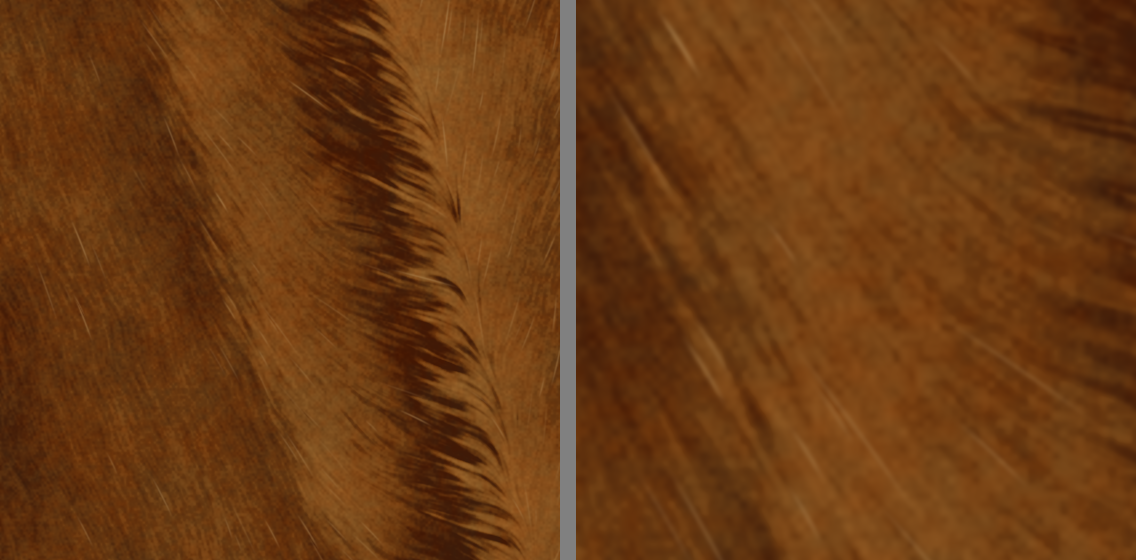
Left: the whole. Right: its middle third, enlarged.
Write a Shadertoy shader that draws this texture.

```glsl
const vec3 DARK_FUR = vec3(0.25, 0.10, 0.025);
const vec3 MID_FUR = vec3(0.43, 0.232, 0.063);
const vec3 LIGHT_FUR = vec3(0.62, 0.40, 0.17);
const vec3 PALE_HAIR = vec3(0.68, 0.52, 0.32);

float hash(vec2 p) {
    vec3 q = fract(vec3(p.xyx) * 0.1031);
    q += dot(q, q.yzx + 33.33);
    return fract((q.x + q.y) * q.z);
}

float noise(vec2 p) {
    vec2 i = floor(p), f = fract(p);
    f = f * f * (3.0 - 2.0 * f);
    float low = mix(hash(i), hash(i + vec2(1, 0)), f.x);
    float high = mix(hash(i + vec2(0, 1)), hash(i + vec2(1, 1)), f.x);
    return mix(low, high, f.y);
}

float bump(float x, float width) {
    return exp(-x * x / (width * width));
}

// Signed horizontal distances to the dark parting and the pale crest
float partingOffset(vec2 p) {
    return p.x - 0.59 - 0.225 * (1.0 - p.y) - 0.02 * (noise(p.yy * 6.0) - 0.5);
}

float crestOffset(vec2 p) {
    float down = 1.0 - p.y;
    return p.x - 0.29 - 0.20 * down - 0.12 * down * down;
}

// Direction in which the hair lies
vec2 flow(vec2 p) {
    float d = partingOffset(p);
    float angle = mix(-70.0, -50.0, smoothstep(-0.12, 0.08, crestOffset(p)));
    angle = mix(angle, -22.0, smoothstep(-0.17, -0.03, d));
    angle = mix(angle, -105.0, smoothstep(0.07, 0.18, d));
    angle += 24.0 * (noise(p * 13.0) - 0.5);
    return vec2(cos(radians(angle)), sin(radians(angle)));
}

// Noise smeared along the flow, centred on zero
float strands(vec2 p, float scale, float reach) {
    const int STEPS = 9;
    float sum = noise(p * scale) - 0.5, total = 1.0;
    for (int side = -1; side <= 1; side += 2) {
        vec2 q = p;
        for (int i = 1; i <= STEPS; i++) {
            q += flow(q) * float(side) * reach / float(STEPS);
            float weight = 1.0 - float(i) / float(STEPS + 1);
            sum += weight * (noise(q * scale) - 0.5);
            total += weight;
        }
    }
    return sum / total;
}

// Sparse single hairs, one candidate per cell
float looseHairs(vec2 p, float cells, float seed) {
    float cover = 0.0;
    for (int y = -1; y <= 1; y++)
    for (int x = -1; x <= 1; x++) {
        vec2 cell = floor(p * cells) + vec2(x, y);
        vec2 key = cell + seed;
        vec2 root = (cell + vec2(hash(key), hash(key + 17.3))) / cells;
        float density = 0.12 + 0.55 * bump(crestOffset(root) - 0.02, 0.06)
            + 0.6 * smoothstep(0.11, 0.17, partingOffset(root));
        float present = step(hash(key + 41.7), density);
        vec2 dir = flow(root), q = p - root;
        float halfLength = (0.3 + 0.5 * hash(key + 63.1)) / cells;
        float along = dot(q, dir) / halfLength;
        float across = dot(q, vec2(-dir.y, dir.x)) + 0.001 * along * along;
        float taper = smoothstep(1.0, 0.2, abs(along));
        float strength = 0.25 + 0.75 * hash(key + 88.9);
        cover = max(cover, present * strength * taper * bump(across, 0.002));
    }
    return cover;
}

// Broad light and shade of the coat
float coatTone(vec2 p, float fringe) {
    float d = partingOffset(p) + fringe;
    float e = crestOffset(p) + 0.3 * fringe;
    float tone = 0.37 + 0.12 * smoothstep(-0.05, 0.05, e);
    tone += 0.16 * bump(e - 0.03, 0.07) - 0.15 * bump(e + 0.06, 0.06);
    tone += 0.27 * bump(d - 0.125, 0.07) - 0.53 * bump(d, 0.062);
    tone += 0.04 * smoothstep(0.12, 0.2, d) - 0.08 * smoothstep(0.22, 0.34, d);
    tone -= 0.28 * smoothstep(0.14, 0.0, p.x) * smoothstep(0.65, 0.2, p.y);
    return tone;
}

void mainImage(out vec4 fragColor, in vec2 fragCoord) {
    vec2 p = fragCoord / iResolution.xy;
    float fine = strands(p, 200.0, 0.024);
    float clumps = strands(p, 105.0, 0.045);
    float d = partingOffset(p);

    // Shading, with the parting edges broken into tufts
    float tone = coatTone(p, 0.35 * clumps + 0.1 * fine);
    float relief = 0.7 + 0.4 * bump(d, 0.1) + 0.4 * smoothstep(0.18, 0.27, d);
    tone += relief * (0.6 * fine + 0.55 * clumps);
    tone += 0.22 * (noise(p * 8.0 + 5.0) - 0.5) + 0.10 * (noise(p * 22.0) - 0.5);

    // Soft grain
    tone += 0.16 * (noise(p * 210.0) - 0.5) + 0.11 * (noise(p * 110.0 + 31.0) - 0.5);

    // Fur colour with a mottled red to olive tint
    vec3 color = mix(DARK_FUR, MID_FUR, smoothstep(-0.15, 0.55, tone));
    color = mix(color, LIGHT_FUR, clamp((tone - 0.40) * 1.45, 0.0, 1.0));
    float tint = noise(p * 90.0 + 70.0) + noise(p * 14.0 + 9.0) - 1.0;
    color += tint * vec3(0.02, -0.014, -0.02);

    float hairs = max(looseHairs(p, 11.0, 3.0), 0.7 * looseHairs(p, 17.0, 59.0));
    color = mix(color, PALE_HAIR, 0.5 * hairs);
    fragColor = vec4(clamp(color, 0.0, 1.0), 1.0);
}
```
